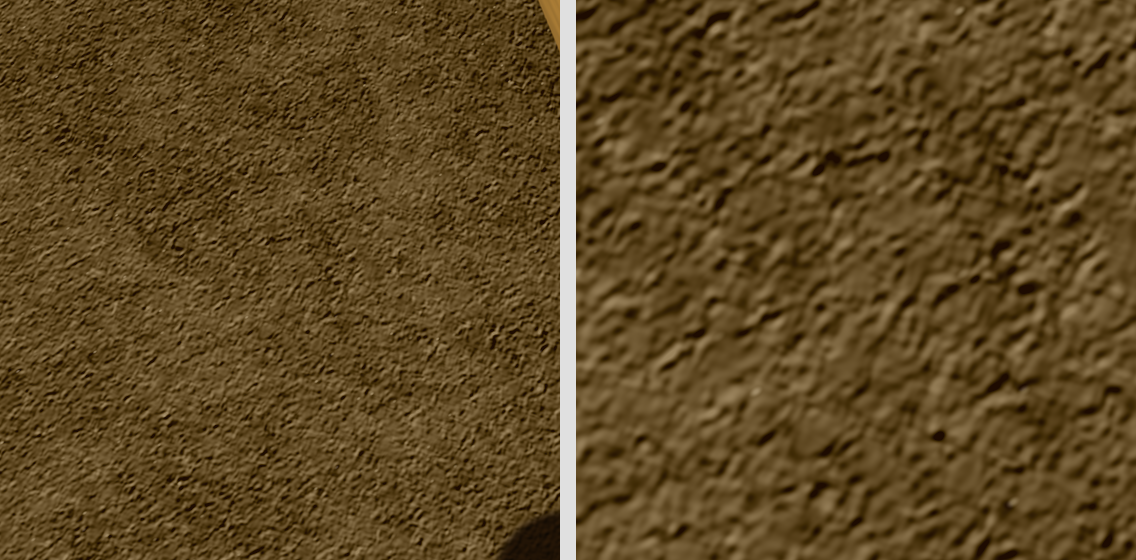
Left: the whole. Right: its middle third, enlarged.
Give the GLSL for this texture, as a WebGL 2 fragment shader.

```glsl
#version 300 es
precision highp float;

// Rough brown ground of short matted fibres, lit from the upper left. Stretched
// gradient noise in several directions forms broken grains, shaded by height and
// slope. A pale wooden edge and a dark rounded shadow cut off the right corners.

uniform vec2 u_resolution;
out vec4 fragColor;

// Fibre layers: cell length and width, direction in radians
const vec2 LONG_FIBRE = vec2(0.0175, 0.0074);
const vec2 SHORT_FIBRE = vec2(0.0125, 0.0062);
const vec2 CROSS_FIBRE = vec2(0.0120, 0.0066);
const float LONG_ANGLE = 0.55;
const float SHORT_ANGLE = 1.00;
const float CROSS_ANGLE = -0.25;

// Relief and tone
const float NEAR_SCALE = 1.17;       // fibre scale at the lower edge
const float SCALE_DROP = 0.32;       // loss of scale towards the top
const float BEND = 0.0030;
const float BEND_SIZE = 0.019;
const vec2 LIGHT_STEP = vec2(-0.0024, 0.0036);
const float MEAN_TONE = 0.272;
const float GRAIN_CONTRAST = 0.185;
const float PATCH_CONTRAST = 0.080;
const float CLUMP_CONTRAST = 0.085;
const float PIT_DEPTH = 0.12;
const vec2 CLUMP_SIZE = vec2(0.046, 0.027);

// Pale specks
const float SPECK_CELL = 0.036;
const float SPECK_SHARE = 0.17;
const float SPECK_RADIUS = 0.0050;
const vec3 SPECK_COLOUR = vec3(0.70, 0.62, 0.48);

// Corner shapes
const vec2 WOOD_START = vec2(0.961, 1.0);
const vec2 WOOD_NORMAL = vec2(0.924, 0.383);
const vec3 WOOD_COLOUR = vec3(0.60, 0.44, 0.19);
const vec2 SHADOW_CENTRE = vec2(1.02, -0.03);
const vec2 SHADOW_RADII = vec2(0.130, 0.113);
const vec3 SHADOW_COLOUR = vec3(0.12, 0.07, 0.02);

// Integer hash giving two values from 0 to 1
vec2 hash2(vec2 cell) {
    uvec2 v = uvec2(ivec2(cell)) * 1664525u + 1013904223u;
    v.x += v.y * 1664525u;
    v.y += v.x * 1664525u;
    v ^= v >> 16u;
    v.x += v.y * 1664525u;
    v.y += v.x * 1664525u;
    v ^= v >> 16u;
    return vec2(v >> 8u) / 16777216.0;
}

float cornerSlope(vec2 cell, vec2 offset) {
    float angle = 6.28319 * hash2(cell).x;
    return dot(vec2(cos(angle), sin(angle)), offset);
}

// Gradient noise, about -0.7 to 0.7
float noise(vec2 p) {
    vec2 i = floor(p), f = p - i;
    vec2 u = f * f * f * (f * (f * 6.0 - 15.0) + 10.0);
    vec2 e = vec2(1.0, 0.0);
    float low = mix(cornerSlope(i, f), cornerSlope(i + e, f - e), u.x);
    float high = mix(cornerSlope(i + e.yx, f - e.yx), cornerSlope(i + 1.0, f - 1.0), u.x);
    return mix(low, high, u.y);
}

float fibres(vec2 p, vec2 size, float angle) {
    vec2 along = vec2(cos(angle), sin(angle));
    return noise(vec2(dot(p, along), dot(p, vec2(-along.y, along.x))) / size);
}

float height(vec2 p) {
    vec2 q = p / BEND_SIZE;
    p += BEND * vec2(noise(q), noise(q + 37.4));
    return 0.95 * fibres(p, LONG_FIBRE, LONG_ANGLE)
         + 0.75 * fibres(p + 3.1, SHORT_FIBRE, SHORT_ANGLE)
         + 0.60 * fibres(p + 7.7, CROSS_FIBRE, CROSS_ANGLE);
}

float specks(vec2 p) {
    vec2 cell = floor(p / SPECK_CELL);
    vec2 place = 0.2 + 0.6 * hash2(cell + 91.0);
    vec2 pick = hash2(cell + 313.0);
    vec2 d = p - (cell + place) * SPECK_CELL;
    d = vec2(d.x + 0.7 * d.y, d.y - 0.7 * d.x);
    float spot = 1.0 - smoothstep(0.1, 1.0, length(d * vec2(0.8, 1.3)) / SPECK_RADIUS);
    return spot * step(pick.x, SPECK_SHARE) * mix(0.3, 1.0, pick.y);
}

// Brown ramp, indexed by its green value
vec3 earth(float tone) {
    return vec3(tone + mix(0.07, 0.09, smoothstep(0.07, 0.27, tone)),
                tone, max(tone - 0.15, 0.12 * tone));
}

void main() {
    vec2 uv = gl_FragCoord.xy / u_resolution;

    // Mild perspective: fibres shrink towards the top
    float scale = NEAR_SCALE - SCALE_DROP * uv.y;
    vec2 ground = vec2((uv.x - 0.5) / scale, -log(scale) / SCALE_DROP);

    // Fibre relief
    float h = height(ground);
    float slope = h - height(ground + LIGHT_STEP);
    float grain = 0.72 * h + 0.62 * slope;
    grain -= 0.16 * grain * grain;

    // Broad patches, clumps, dark hollows and uneven light
    float patches = noise(uv * vec2(3.2, 4.5) + 5.3) + 0.7 * noise(uv * vec2(9.0, 14.0) + 21.0);
    float clumps = fibres(ground + 1.9, CLUMP_SIZE, 0.35);
    float pits = max(fibres(ground, vec2(0.050, 0.030), -0.3) - 0.12, 0.0);
    float light = 0.015 - 0.045 * smoothstep(0.55, 1.0, uv.y) * mix(0.5, 1.0, uv.x);
    float rough = 1.0 - 0.3 * patches + 1.1 * fibres(ground + 5.2, vec2(0.034, 0.021), 0.6);
    float tone = MEAN_TONE + light + GRAIN_CONTRAST * max(rough, 0.3) * grain
               + PATCH_CONTRAST * patches + CLUMP_CONTRAST * clumps - PIT_DEPTH * pits;
    vec3 colour = earth(clamp(tone, 0.045, 0.52));
    colour = mix(colour, SPECK_COLOUR, 0.8 * specks(ground));

    // Rounded shadow in the lower corner
    float rim = length((uv - SHADOW_CENTRE) / SHADOW_RADII);
    vec3 shade = SHADOW_COLOUR * (1.0 + 0.35 * grain);
    colour = mix(shade, colour, smoothstep(0.95, 1.13, rim));

    // Wooden edge in the upper corner
    float wood = dot(uv - WOOD_START, WOOD_NORMAL);
    float streak = noise(vec2(wood * 160.0, dot(uv, vec2(-0.383, 0.924)) * 9.0));
    vec3 board = WOOD_COLOUR * (1.0 + 0.12 * streak + 3.0 * wood);
    colour = mix(colour, board, smoothstep(-0.002, 0.002, wood));

    fragColor = vec4(colour, 1.0);
}
```
